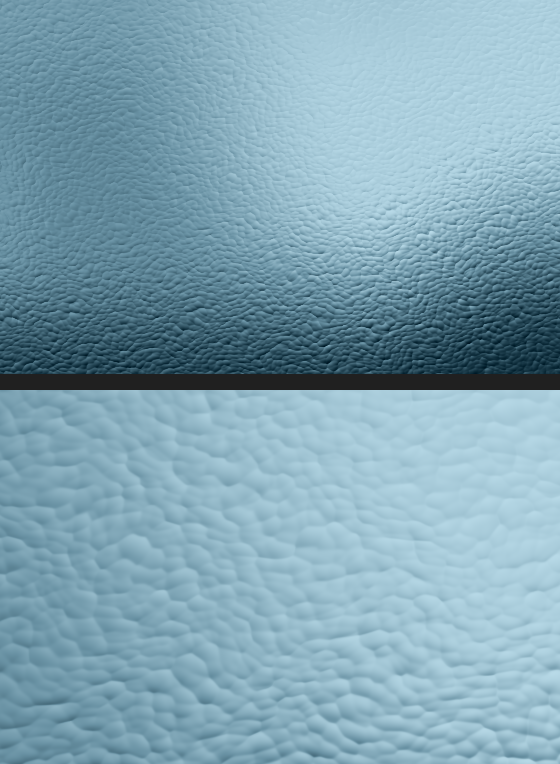
Top: the whole. Bottom: its middle third, enlarged.
Give the GLSL for this texture, as a Shadertoy shader.

```glsl
// Pebbled frosted glass refracting a soft blue-grey glow that sinks into dark teal.

const vec3 SHADOW_COLOR = vec3(0.05, 0.17, 0.225);
const vec3 MID_COLOR    = vec3(0.41, 0.57, 0.64);
const vec3 GLOW_COLOR   = vec3(0.70, 0.835, 0.89);
const float SHADOW_TONE = 0.05;
const float MID_TONE    = 0.41;
const float GLOW_TONE   = 0.70;

const vec2 PEBBLE_DENSITY = vec2(66.0, 92.0);  // cells per canvas height
const float PEBBLE_EDGE   = 7.5;               // higher gives crisper creases
const float COARSE_SCALE  = 0.66;              // density of the second layer
const float FINE_WEIGHT   = 0.95;
const float COARSE_WEIGHT = 0.45;
const float REFRACTION    = 0.16;              // backdrop shift per unit of slope
const float RELIEF        = 0.125;             // direct light on the slopes
const vec2 LIGHT_DIR      = vec2(-0.45, 0.89);

vec3 hash3(vec2 cell) {
    vec3 q = fract(cell.xyx * vec3(0.1031, 0.1030, 0.0973));
    q += dot(q, q.yxz + 33.33);
    return fract((q.xxy + q.yzz) * q.zyx);
}

// Slope of a smooth cellular surface: blended offset from the nearby cell centres.
vec2 pebbleSlope(vec2 p) {
    vec2 cell = floor(p);
    vec2 slope = vec2(0.0);
    float total = 0.0;
    for (int j = -1; j <= 1; j++) {
        for (int i = -1; i <= 1; i++) {
            vec2 id = cell + vec2(i, j);
            vec3 rnd = hash3(id + 200.0);
            vec2 d = p - id - 0.05 - 0.9 * rnd.xy;
            float weight = (0.2 + rnd.z) * exp(-PEBBLE_EDGE * dot(d, d));
            slope += weight * d;
            total += weight;
        }
    }
    return slope / total;
}

// Layered sines bend the cell grid so that no rows show.
vec2 wander(vec2 p) {
    return vec2(sin(p.y * 31.0 + 2.0 * sin(p.x * 17.0)),
                sin(p.x * 37.0 + 2.0 * sin(p.y * 23.0))) * 0.005;
}

// Brightness of the blurred scene behind the glass; uv spans the canvas.
float backdropTone(vec2 uv) {
    // The bright column leans right as it goes down.
    float lean = 0.10 * (1.0 - smoothstep(0.25, 0.7, uv.y));
    float glow = smoothstep(0.16, 0.62, uv.x - lean);
    float left = 0.375 + 0.07 * smoothstep(0.65, 1.0, uv.y);
    float edge = (uv.y - 0.45) / 0.25;
    left += 0.05 * exp(-uv.x * uv.x / 0.003 - edge * edge);
    float veil = (uv.x - 0.65) / 0.18;
    float bright = 0.675 - 0.04 * smoothstep(0.8, 1.0, uv.y) * exp(-veil * veil);
    float lit = mix(left, bright, glow);

    // Darkness rises from the bottom, highest in the right corner.
    float corner = smoothstep(0.6, 1.0, uv.x);
    float low = -0.12 + 0.12 * corner;
    float high = 0.35 + 0.12 * smoothstep(0.25, 0.6, uv.x) + 0.24 * corner;
    return mix(0.08, lit, smoothstep(low, high, uv.y));
}

vec3 toneColor(float tone) {
    vec3 lower = mix(SHADOW_COLOR, MID_COLOR, (tone - SHADOW_TONE) / (MID_TONE - SHADOW_TONE));
    vec3 upper = mix(MID_COLOR, GLOW_COLOR, (tone - MID_TONE) / (GLOW_TONE - MID_TONE));
    return mix(lower, upper, step(MID_TONE, tone));
}

void mainImage(out vec4 fragColor, in vec2 fragCoord) {
    vec2 uv = fragCoord / iResolution.xy;
    float aspect = iResolution.x / iResolution.y;
    vec2 p = vec2(uv.x * aspect, uv.y);

    // Two sizes of pebble, the coarse one turned against the fine one.
    vec2 q = p + wander(p);
    mat2 turn = mat2(0.92, 0.39, -0.39, 0.92);
    vec2 fine = pebbleSlope(q * PEBBLE_DENSITY);
    vec2 coarse = turn * pebbleSlope((q * turn) * PEBBLE_DENSITY * COARSE_SCALE + 7.3);
    vec2 slope = FINE_WEIGHT * fine + COARSE_WEIGHT * coarse;

    // Refracted backdrop plus a little relief that fades in the glow.
    float tone = backdropTone(uv + slope * REFRACTION * vec2(1.0 / aspect, 1.0));
    tone += RELIEF * dot(slope, LIGHT_DIR) * (1.15 - tone);

    fragColor = vec4(clamp(toneColor(tone), 0.0, 1.0), 1.0);
}
```
